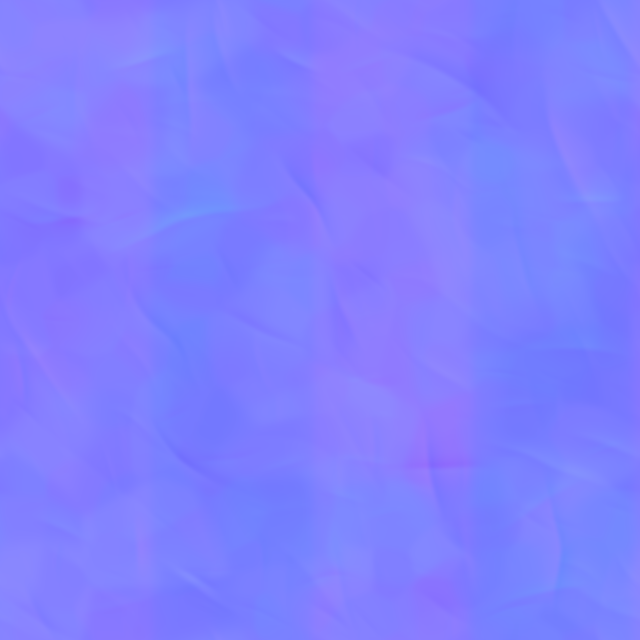
A Shadertoy shader for this texture map:

```glsl
// Tangent-space normal map of crumpled paper with four soft vertical folds.

const float TAU = 6.28318;

// Sine-free hash: three values in 0..1 from a cell and a seed.
vec3 hash3(vec2 cell, float seed) {
    vec3 p = fract(vec3(cell.xyx + seed * 7.31) * vec3(0.1031, 0.1030, 0.0973));
    p += dot(p, p.yxz + 33.33);
    return fract((p.xxy + p.yzz) * p.zyx);
}

// Tiling vector noise in -1..1.
vec2 noise2(vec2 uv, float count, float seed) {
    vec2 p = uv * count;
    vec2 cell = floor(p);
    vec2 f = p - cell;
    f = f * f * (3.0 - 2.0 * f);
    vec2 a = hash3(mod(cell, count), seed).xy;
    vec2 b = hash3(mod(cell + vec2(1, 0), count), seed).xy;
    vec2 c = hash3(mod(cell + vec2(0, 1), count), seed).xy;
    vec2 d = hash3(mod(cell + vec2(1, 1), count), seed).xy;
    return mix(mix(a, b, f.x), mix(c, d, f.x), f.y) * 2.0 - 1.0;
}

// Flat facets: each Voronoi cell has its own slope, blended at the borders.
vec2 facetSlope(vec2 uv, float count, float hardness, float seed) {
    vec2 p = uv * count;
    vec2 base = floor(p);
    vec2 slope = vec2(0.0);
    float total = 0.0;
    for (int j = -2; j <= 2; j++) {
        for (int i = -2; i <= 2; i++) {
            vec2 cell = base + vec2(i, j);
            vec2 id = mod(cell, count);
            vec2 d = p - cell - 0.1 - 0.8 * hash3(id, seed).xy;
            float weight = exp(-hardness * dot(d, d));
            slope += weight * (hash3(id, seed + 1.0).xy * 2.0 - 1.0);
            total += weight;
        }
    }
    return slope / total;
}

// Long bent creases: sharp on one side, fading out on the other.
vec2 creaseSlope(vec2 uv, float count, float edge, float seed) {
    vec2 p = uv * count;
    vec2 base = floor(p);
    vec2 slope = vec2(0.0);
    for (int j = -1; j <= 1; j++) {
        for (int i = -1; i <= 1; i++) {
            vec2 cell = base + vec2(i, j);
            vec2 id = mod(cell, count);
            vec3 place = hash3(id, seed);
            vec3 shape = hash3(id, seed + 1.0);
            float angle = -0.6 + (place.z - 0.5) * 2.2;
            vec2 along = vec2(cos(angle), sin(angle));
            vec2 across = vec2(-along.y, along.x);
            vec2 d = p - cell - 0.2 - 0.6 * place.xy;
            float x = dot(d, along);
            float y = dot(d, across) + (shape.x - 0.5) * 0.5 * x * x;
            float halfLength = mix(0.45, 0.9, shape.y);
            float taper = max(0.0, 1.0 - x * x / (halfLength * halfLength));
            float lit = max(0.0, 1.0 - abs(y) / mix(0.16, 0.34, place.x));
            float side = smoothstep(-edge, edge, y) * 1.5 - 0.5;
            float signedSize = shape.z * 2.0 - 1.0;
            float strength = sign(signedSize) * mix(0.15, 1.0, signedSize * signedSize);
            slope += across * strength * taper * taper * lit * lit * side;
        }
    }
    return slope;
}

// Alternating tilt of the folded panels: +1 and -1 with soft edges.
float panelTilt(float x, float softness) {
    float wave = sin(TAU * 2.0 * (x + 0.012));
    return wave / sqrt(wave * wave + softness * softness);
}

void mainImage(out vec4 fragColor, in vec2 fragCoord) {
    vec2 uv = fragCoord / iResolution.xy;
    vec2 warped = uv + 0.018 * noise2(uv, 6.0, 3.0) + 0.006 * noise2(uv, 15.0, 5.0);

    // Panels, then facets from large to small, then creases.
    float tilt = panelTilt(uv.x + 0.12 * (warped.x - uv.x), 0.14);
    vec2 slope = vec2(0.006, -0.008) + vec2(0.056, -0.004) * tilt;
    slope += vec2(0.036, 0.05) * facetSlope(warped, 4.0, 9.0, 11.0);
    slope += vec2(0.044, 0.054) * facetSlope(warped, 8.0, 11.0, 23.0);
    slope += vec2(0.034, 0.04) * facetSlope(warped, 15.0, 9.0, 83.0);
    slope += 0.165 * creaseSlope(warped, 5.0, 0.035, 37.0);
    slope += 0.14 * creaseSlope(warped, 8.0, 0.06, 51.0);
    slope += 0.075 * creaseSlope(warped, 13.0, 0.09, 67.0);

    // Encode the unit normal as colour.
    vec3 normal = normalize(vec3(slope, 1.0));
    fragColor = vec4(normal * 0.5 + 0.5, 1.0);
}
```
